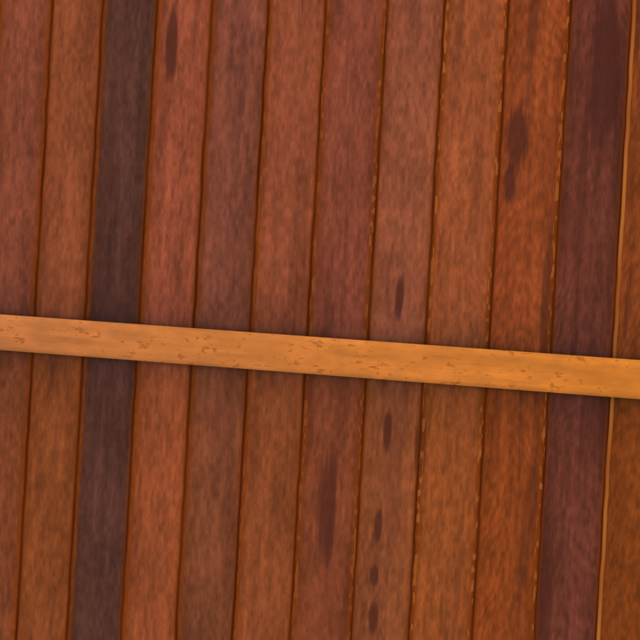
A Shadertoy shader for this texture:

```glsl
// Slanted reddish timber planks with weathered seams, crossed by a pale wooden beam.
const float SEAM_START = 0.0807, SEAM_LEAN = 0.0573;
const float PLANK_WIDTH = 0.0815, PLANK_GROWTH = 0.00094;
const vec2 BEAM_TOP = vec2(0.509, -0.0715);    // height at left, slope
const vec2 BEAM_BOTTOM = vec2(0.453, -0.077);
const vec3 SEAM_DARK = vec3(0.22, 0.08, 0.025);
const vec3 SEAM_RUST = vec3(0.47, 0.205, 0.055);
const vec3 SEAM_GOLD = vec3(0.74, 0.45, 0.21);
const vec3 STAIN = vec3(0.29, 0.145, 0.115);
const vec3 LOWER_TINT = vec3(0.96, 0.96, 0.82);
const vec3 BEAM_LEFT = vec3(0.75, 0.45, 0.25), BEAM_RIGHT = vec3(0.82, 0.48, 0.18);
const float PLANK_GAIN = 1.13;

const vec3 PLANKS[12] = vec3[12](
    vec3(.46, .24, .17), vec3(.47, .245, .15), vec3(.30, .18, .15), vec3(.52, .265, .18),
    vec3(.44, .24, .18), vec3(.48, .25, .165), vec3(.46, .235, .17), vec3(.49, .265, .18),
    vec3(.52, .27, .155), vec3(.49, .235, .12), vec3(.36, .185, .14), vec3(.44, .215, .10));

// Stain centre and radii
const vec4 STAINS[11] = vec4[11](
    vec4(.808, .785, .017, .062), vec4(.797, .715, .010, .040), vec4(.510, .215, .019, .105),
    vec4(.625, .535, .008, .045), vec4(.606, .330, .008, .042), vec4(.592, .180, .008, .032),
    vec4(.586, .100, .007, .020), vec4(.583, .034, .009, .030), vec4(.945, .880, .027, .150),
    vec4(.268, .940, .010, .070), vec4(.655, .310, .010, .055));

float hash(vec2 p) {
    vec3 q = fract(vec3(p.xyx) * 0.1031);
    q += dot(q, q.yzx + 33.33);
    return fract((q.x + q.y) * q.z);
}

float noise(vec2 p) {
    vec2 i = floor(p), f = fract(p);
    f = f * f * (3.0 - 2.0 * f);
    return mix(mix(hash(i), hash(i + vec2(1, 0)), f.x),
               mix(hash(i + vec2(0, 1)), hash(i + vec2(1, 1)), f.x), f.y);
}

float fbm(vec2 p) {
    float sum = 0.0, weight = 0.5;
    for (int i = 0; i < 4; i++) {
        sum += weight * noise(p);
        p = p * 2.03 + 17.3;
        weight *= 0.5;
    }
    return sum / 0.9375;
}

// Continuous plank number: whole values lie on seams
float plankCoord(vec2 uv) {
    float s = uv.x + SEAM_LEAN * (1.0 - uv.y) - SEAM_START;
    return (sqrt(PLANK_WIDTH * PLANK_WIDTH + 4.0 * PLANK_GROWTH * s) - PLANK_WIDTH) / (2.0 * PLANK_GROWTH);
}

vec3 planks(vec2 uv, float below) {
    float n = plankCoord(uv), id = floor(n), q = fract(n);
    vec3 col = PLANKS[int(clamp(id + 1.0, 0.0, 11.0))] * PLANK_GAIN;
    col *= mix(vec3(1), LOWER_TINT, below * smoothstep(0.40, 0.48, col.r));

    // Long grain, mottling and fine pores
    float across = uv.x + SEAM_LEAN * (1.0 - uv.y);
    vec2 offset = vec2(id * 7.31 + 40.0, below * 19.0 + 20.0);
    float grain = fbm(vec2(across * 95.0, uv.y * 7.0) + offset);
    float mottle = fbm(vec2(across * 18.0, uv.y * 9.0) + offset);
    float pores = fbm(vec2(across * 200.0, uv.y * 75.0) + offset);
    col *= 1.0 + 0.26 * (grain - 0.5) + 0.24 * (mottle - 0.5) + 0.36 * (pores - 0.5);

    // Arched growth rings on the right-hand planks
    float rings = sin(uv.y * 210.0 + 70.0 * (q - 0.5) * (q - 0.5) + 28.0 * mottle + 6.0 * grain);
    col *= 1.0 + 0.045 * rings * smoothstep(6.5, 7.5, id) * smoothstep(0.3, 0.6, mottle);

    // Dark streaks and blotches
    float streak = smoothstep(0.55, 0.78, fbm(vec2(across * 42.0, uv.y * 3.0) + offset.yx));
    col = mix(col, STAIN, streak * (id > 7.5 ? 0.55 : 0.2));
    for (int i = 0; i < 11; i++) {
        vec4 s = STAINS[i];
        vec2 r = uv - s.xy;
        r.x -= SEAM_LEAN * r.y;
        float edge = length(r / s.zw) + 0.9 * (grain - 0.5) + 0.5 * (mottle - 0.5);
        col = mix(col, STAIN, 0.7 * (1.0 - smoothstep(0.55, 1.1, edge)));
    }

    // Rusty seams, a dark gap and broken golden flecks
    float seam = floor(n + 0.5);
    float wobble = 0.0014 * (noise(vec2(seam * 9.0 + 30.0, uv.y * 30.0)) - 0.5);
    float d = (n - seam) * (PLANK_WIDTH + 2.0 * PLANK_GROWTH * seam) + wobble;
    float wear = noise(vec2(seam * 5.7 + 60.0, uv.y * 11.0 + below * 8.0));
    float px = 0.7 / iResolution.y;
    float side = hash(vec2(seam + 20.0, 4.0)) > 0.5 ? 1.0 : -1.0;
    col *= 1.0 - vec3(0.10, 0.14, 0.26) * exp(-abs(d) / 0.011);
    col = mix(col, SEAM_RUST, 0.8 * (1.0 - smoothstep(0.002, 0.0085, abs(d))));
    float gap = 1.0 - smoothstep(0.0008 - px, 0.0030 + px, abs(d - 0.0018 * side));
    col = mix(col, SEAM_DARK, gap * (0.45 + 0.4 * wear));
    float fleck = smoothstep(0.45, 0.75, noise(vec2(across * 260.0, uv.y * 100.0)));
    float gold = seam > 9.5 ? 0.85 : mix(0.12, 0.65, smoothstep(3.0, 8.0, seam)) * fleck;
    col = mix(col, SEAM_GOLD, gold * (0.5 + 0.5 * wear) * (1.0 - smoothstep(0.001, 0.0045, abs(d + 0.0024 * side))));
    return col;
}

vec3 beam(vec2 uv, float t) {
    vec3 col = mix(BEAM_LEFT, BEAM_RIGHT, uv.x);
    float along = uv.y - BEAM_TOP.y * uv.x;
    float grain = fbm(vec2(uv.x * 9.0, along * 130.0));
    float blotch = fbm(vec2(uv.x * 32.0, along * 55.0) + 8.0);
    col *= 1.0 + 0.16 * (grain - 0.5) + 0.20 * (blotch - 0.5);
    float spots = fbm(vec2(uv.x * 110.0, along * 190.0));
    col = mix(col, vec3(0.52, 0.27, 0.09), 0.45 * smoothstep(0.55, 0.8, spots) * smoothstep(0.4, 0.6, blotch));
    col *= 1.0 + 0.06 * smoothstep(0.75, 0.95, t);
    return col * mix(0.86, 1.0, smoothstep(0.0, 0.13, t));
}

void mainImage(out vec4 fragColor, in vec2 fragCoord) {
    vec2 uv = fragCoord / iResolution.xy;
    float top = BEAM_TOP.x + BEAM_TOP.y * uv.x;
    float bottom = BEAM_BOTTOM.x + BEAM_BOTTOM.y * uv.x;
    float below = step(uv.y, 0.5 * (top + bottom));
    float px = 1.0 / iResolution.y;

    // Planks, shaded where they meet the beam
    vec3 col = planks(uv, below);
    float gapDistance = below > 0.5 ? bottom - uv.y : uv.y - top;
    col *= 1.0 - vec3(0.24, 0.22, 0.16) * exp(-max(gapDistance, 0.0) / 0.04);
    col *= 1.0 - 0.32 * exp(-max(gapDistance, 0.0) / 0.004);

    float mask = smoothstep(-px, px, uv.y - bottom) * smoothstep(-px, px, top - uv.y);
    col = mix(col, beam(uv, (uv.y - bottom) / (top - bottom)), mask);
    fragColor = vec4(clamp(col, 0.0, 1.0), 1.0);
}
```
